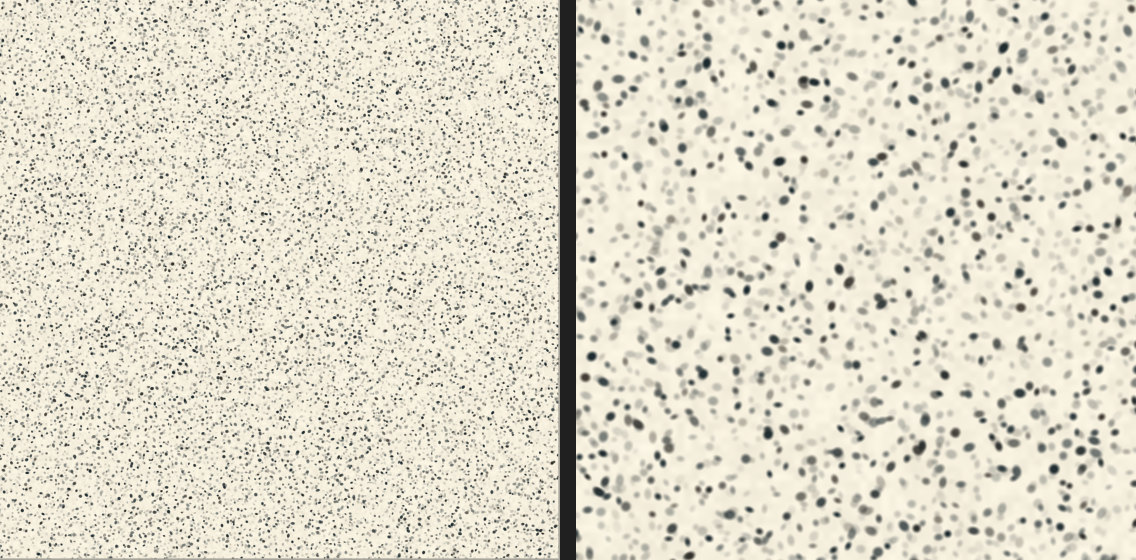
Left, the full canvas; right, a detail of the centre.
A WebGL 2 fragment shader for this texture:

```glsl
#version 300 es
precision highp float;
// Cream stoneware tile with fine scattered dark specks and a thin grey edge.

uniform vec2 u_resolution;
out vec4 fragColor;

const vec3 CREAM = vec3(0.965, 0.940, 0.872);
const vec3 COOL_SPECK = vec3(0.10, 0.155, 0.175);
const vec3 WARM_SPECK = vec3(0.21, 0.185, 0.155);
const vec3 EDGE_GREY = vec3(0.66, 0.65, 0.61);

// Integer hash: three random values in 0..1 per cell and seed
vec3 hash3(vec2 cell, int seed) {
    uvec3 v = uvec3(ivec3(ivec2(cell) + 4096, seed));
    v = v * 1664525u + 1013904223u;
    v.x += v.y * v.z;
    v.y += v.z * v.x;
    v.z += v.x * v.y;
    v ^= v >> 16u;
    v.x += v.y * v.z;
    v.y += v.z * v.x;
    v.z += v.x * v.y;
    return vec3(v >> 8u) / 16777216.0;
}

// Smoothly interpolated value noise
float valueNoise(vec2 p, int seed) {
    vec2 cell = floor(p);
    vec2 f = fract(p);
    f = f * f * (3.0 - 2.0 * f);
    float low = mix(hash3(cell, seed).x, hash3(cell + vec2(1, 0), seed).x, f.x);
    float high = mix(hash3(cell + vec2(0, 1), seed).x, hash3(cell + vec2(1, 1), seed).x, f.x);
    return mix(low, high, f.y);
}

// Distance to a slightly stretched, rotated grain
float grainDistance(vec2 p, float radius, float angle, float stretch) {
    float c = cos(angle);
    float s = sin(angle);
    p = mat2(c, -s, s, c) * p;
    return length(p * vec2(1.0 / stretch, stretch)) - radius;
}

// Lays one jittered layer of specks over a base colour
vec3 addSpecks(vec3 base, vec2 uv, float cells, float density,
               vec2 radii, vec2 opacities, float softness, int seed) {
    vec2 home = floor(uv * cells);
    for (int y = -1; y <= 1; y++) {
        for (int x = -1; x <= 1; x++) {
            vec2 cell = home + vec2(x, y);
            vec3 place = hash3(cell, seed);
            vec3 look = hash3(cell, seed + 1);
            vec3 form = hash3(cell, seed + 2);

            // Gentle clumping of the scatter
            float clump = mix(0.7, 1.3, valueNoise(cell * 0.28, seed + 3));
            float present = step(place.z, density * clump);

            vec2 center = (cell + place.xy) / cells;
            float radius = mix(radii.x, radii.y, look.x * look.x);
            float d = grainDistance(uv - center, radius, form.x * 3.14159, mix(1.0, 1.25, form.y));
            float cover = 1.0 - smoothstep(-softness, softness, d);
            float opacity = mix(opacities.x, opacities.y, look.y);
            vec3 tint = mix(COOL_SPECK, WARM_SPECK, look.z * look.z);
            base = mix(base, tint, cover * opacity * present);
        }
    }
    return base;
}

// Pale mottled body of the tile
vec3 tileBody(vec2 uv) {
    float fine = valueNoise(uv * 230.0, 41) - 0.5;
    float broad = valueNoise(uv * 55.0, 42) - 0.5;
    return CREAM + 0.045 * fine + 0.018 * broad * vec3(0.7, 0.9, 1.2);
}

// Coverage of the thin border along the right and bottom
float edgeMask(vec2 uv, float width, float softness) {
    float d = min(1.0 - uv.x, uv.y);
    return 1.0 - smoothstep(width - softness, width + softness, d);
}

void main() {
    vec2 uv = gl_FragCoord.xy / u_resolution;
    float pixel = 1.0 / min(u_resolution.x, u_resolution.y);
    float softness = max(0.0015, 0.75 * pixel);

    vec3 color = tileBody(uv);
    color = addSpecks(color, uv, 150.0, 0.42, vec2(0.0015, 0.0028), vec2(0.06, 0.30), softness, 11);
    color = addSpecks(color, uv, 115.0, 0.57, vec2(0.0016, 0.0030), vec2(0.22, 1.0), softness, 23);
    color = mix(color, EDGE_GREY, edgeMask(uv, 0.003, pixel));

    fragColor = vec4(color, 1.0);
}
```
